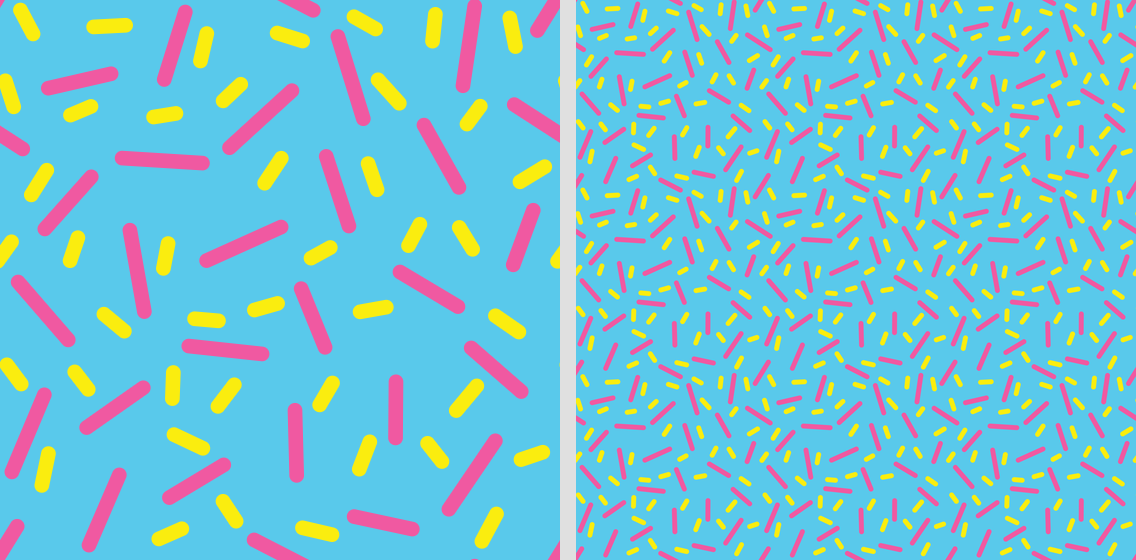
Left, the tile; right, the same tile 3 across and 3 down.
Reproduce this pattern procedurally as a Shadertoy shader.

```glsl
// Seamless candy sprinkles: long pink and short yellow rounded sticks on sky blue.

const vec3 SKY_BLUE = vec3(0.35, 0.79, 0.92);
const vec3 PINK     = vec3(0.94, 0.35, 0.63);
const vec3 YELLOW   = vec3(0.98, 0.93, 0.06);

const float PI = 3.14159265;
const float RADIUS = 0.0131;                   // half thickness of every stick
const float GAP = 0.018;                       // free space kept around pink sticks
const vec2 PINK_HALF = vec2(0.050, 0.077);     // shortest and longest half length
const vec2 YELLOW_HALF = vec2(0.0195, 0.029);
const float PINK_JITTER = 0.018;
const float YELLOW_JITTER = 0.026;
const int PINK_COUNT = 28;
const int PINK_STEP = 6;                       // lattice generator, near hexagonal
const int COLUMNS = 7;
const int ROWS = 8;                            // even, so staggered rows wrap
const int TRIES = 12;                          // placements tested per yellow cell
const uint SEED = 7u;

// Four random values in 0..1 from integer keys.
vec4 hash4(int a, int b, uint kind) {
    uvec4 v = uvec4(uint(a), uint(b), kind, SEED);
    v = v * 1664525u + 1013904223u;
    for (int i = 0; i < 2; i++) {
        v.x += v.y * v.w;
        v.y += v.z * v.x;
        v.z += v.x * v.y;
        v.w += v.y * v.z;
        v ^= v >> 16u;
    }
    return vec4(v >> 8u) / 16777216.0;
}

// Shortest offset on the unit torus.
vec2 wrapOffset(vec2 d) {
    return d - floor(d + 0.5);
}

// A stick stores its centre in xy and its half axis in zw.
vec4 makeStick(vec2 home, float jitter, vec2 halfRange, vec4 rnd) {
    float angle = PI * rnd.z;
    vec2 axis = vec2(cos(angle), sin(angle)) * mix(halfRange.x, halfRange.y, rnd.w);
    return vec4(home + jitter * (2.0 * rnd.xy - 1.0), axis);
}

// Distance to the centre line of a stick.
float lineDistance(vec2 p, vec4 stick) {
    vec2 d = wrapOffset(p - stick.xy);
    float t = clamp(dot(d, stick.zw) / dot(stick.zw, stick.zw), -1.0, 1.0);
    return length(d - t * stick.zw);
}

// True when a short stick keeps its gap to all pink ones.
bool isClear(vec4 stick, vec4 pinks[PINK_COUNT]) {
    for (int k = 0; k < PINK_COUNT; k++) {
        float d = lineDistance(stick.xy, pinks[k]);
        d = min(d, lineDistance(stick.xy + stick.zw, pinks[k]));
        d = min(d, lineDistance(stick.xy - stick.zw, pinks[k]));
        if (d < 2.0 * RADIUS + GAP) return false;
    }
    return true;
}

void mainImage(out vec4 fragColor, in vec2 fragCoord) {
    vec2 p = fragCoord / iResolution.y;
    float pixel = 1.0 / iResolution.y;

    // Pink sticks on a jittered lattice that closes on itself.
    vec4 pinks[PINK_COUNT];
    float pinkDist = 1.0;
    for (int k = 0; k < PINK_COUNT; k++) {
        vec2 home = vec2(k, (k * PINK_STEP) % PINK_COUNT) / float(PINK_COUNT);
        pinks[k] = makeStick(home, PINK_JITTER, PINK_HALF, hash4(k, 0, 1u));
        pinkDist = min(pinkDist, lineDistance(p, pinks[k]) - RADIUS);
    }

    // Yellow sticks: each staggered cell takes its first placement that fits.
    float reach = 1.42 * YELLOW_JITTER + YELLOW_HALF.y + RADIUS + pixel;
    float yellowDist = 1.0;
    for (int row = 0; row < ROWS; row++) {
        for (int col = 0; col < COLUMNS; col++) {
            float stagger = 0.5 * float(row % 2);
            vec2 home = (vec2(col, row) + vec2(stagger, 0.5)) / vec2(COLUMNS, ROWS);
            if (length(wrapOffset(p - home)) > reach) continue;
            for (int i = 0; i < TRIES; i++) {
                vec4 rnd = hash4(row * COLUMNS + col, i, 2u);
                vec4 stick = makeStick(home, YELLOW_JITTER, YELLOW_HALF, rnd);
                if (isClear(stick, pinks)) {
                    yellowDist = min(yellowDist, lineDistance(p, stick) - RADIUS);
                    break;
                }
            }
        }
    }

    // Flat colours with one-pixel soft edges.
    vec3 color = mix(SKY_BLUE, YELLOW, clamp(0.5 - yellowDist / pixel, 0.0, 1.0));
    color = mix(color, PINK, clamp(0.5 - pinkDist / pixel, 0.0, 1.0));
    fragColor = vec4(color, 1.0);
}
```
